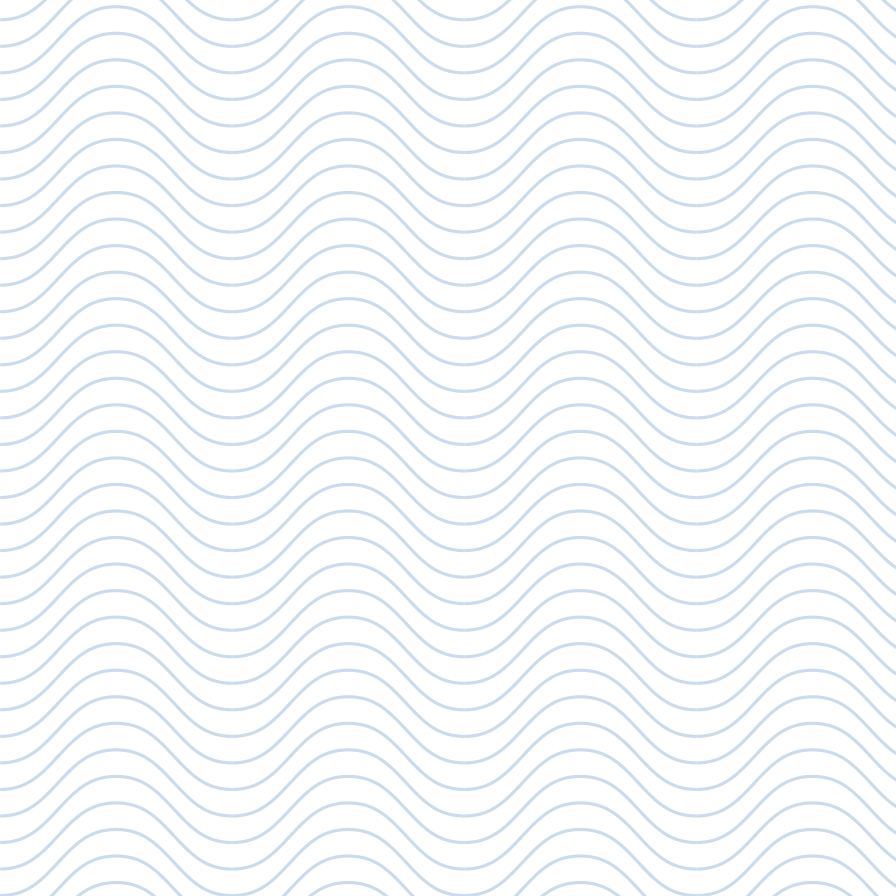
A WebGL 1 fragment shader for this pattern:

```glsl
precision highp float;

uniform vec2 u_resolution;

// Cosine with steepened flanks: x is the height, y the derivative by phase
vec2 steepCosine(float phase) {
  return vec2(1.05 * cos(phase) - 0.05 * cos(3.0 * phase),
              0.15 * sin(3.0 * phase) - 1.05 * sin(phase));
}

void main() {
  vec2 uv = gl_FragCoord.xy / u_resolution;
  float pixel = 1.0 / min(u_resolution.x, u_resolution.y);
  float period = 0.2591;
  float spacing = 0.02962;
  float amplitude = 0.0369;

  // Stacked waves, measured down from the top, troughs starting at the left edge
  float frequency = 6.2831853 / period;
  vec2 wave = amplitude * steepCosine(uv.x * frequency);
  float row = (1.0 - uv.y - wave.x) / spacing;
  float slope = wave.y * frequency;

  // Even stroke width along the curve
  float dist = abs(fract(row) - 0.5) * spacing / sqrt(1.0 + slope * slope);
  float stroke = clamp(0.5 + (0.00176 - dist) / pixel, 0.0, 1.0);

  // Faint seam where the segments join in the troughs
  float seamDist = abs(fract(uv.x / period + 0.5) - 0.5) * period;
  stroke *= 1.0 - 0.2 * (1.0 - smoothstep(0.0, 0.0015, seamDist));

  gl_FragColor = vec4(mix(vec3(1.0), vec3(0.79, 0.86, 0.925), stroke), 1.0);
}
```
